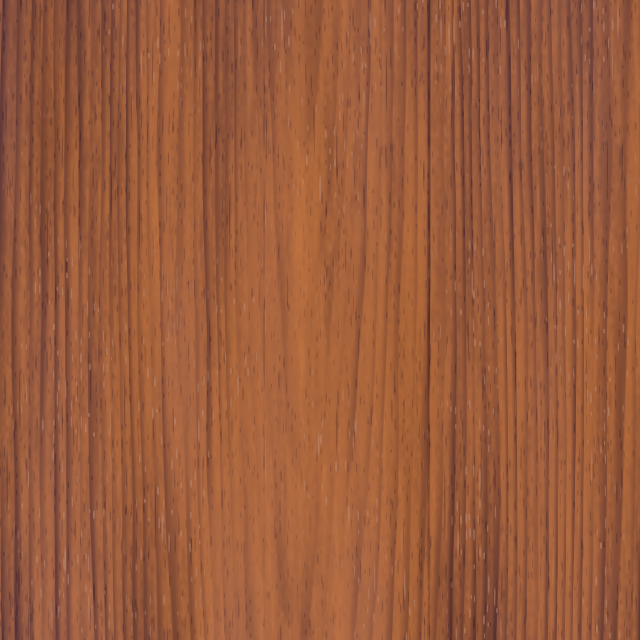
Write a three.js fragment shader that draws this texture.

```glsl
varying vec2 vUv;

float hash(vec2 p) {
  return fract(sin(dot(p, vec2(127.1, 311.7))) * 43758.5453);
}

float noise(vec2 p) {
  vec2 cell = floor(p);
  vec2 f = fract(p);
  f = f * f * (3.0 - 2.0 * f);
  float low = mix(hash(cell), hash(cell + vec2(1.0, 0.0)), f.x);
  float high = mix(hash(cell + vec2(0.0, 1.0)), hash(cell + vec2(1.0, 1.0)), f.x);
  return mix(low, high, f.y);
}

// Short vertical strokes, each jittered inside its own grid cell
float dashes(vec2 p, vec2 grid, float share, float seed) {
  vec2 q = p * grid;
  float column = floor(q.x);
  q.y += hash(vec2(column, seed)) * 9.0;
  vec2 cell = vec2(column, floor(q.y));
  float pick = hash(cell + seed);
  float center = 0.3 + 0.4 * hash(cell + seed + 17.0);
  float across = abs(fract(q.x) - center) / grid.x;
  float along = abs(fract(q.y) - 0.5);
  float reach = 0.15 + 0.33 * hash(cell + seed + 5.0);
  float body = 1.0 - smoothstep(0.0004, 0.0018, across);
  return step(1.0 - share, pick) * body * (1.0 - smoothstep(reach * 0.4, reach, along));
}

float seam(float x, float position, float width) {
  return 1.0 - smoothstep(width * 0.4, width, abs(x - position));
}

// Growth rings: straight at the sides, tall faint arches near the heart
float growthRings(vec2 p) {
  float heart = p.x - 0.47;
  float phase = length(vec2(heart * 58.0, 4.0 * (1.35 - p.y)));
  phase += 2.5 * noise(vec2(p.x * 13.0, p.y * 0.7)) + 0.45 * noise(p * vec2(50.0, 4.0));
  float f = fract(phase);
  float line = smoothstep(0.3, 0.86, f) * (1.0 - smoothstep(0.86, 1.0, f));
  float strength = 0.2 + 1.2 * noise(vec2(floor(phase) * 3.7 + step(0.0, heart) * 91.0, p.y * 2.5));
  return line * strength * mix(0.5, 1.0, smoothstep(0.06, 0.2, abs(heart)));
}

void main() {
  vec2 p = vUv;
  p.x += 0.008 * (noise(vec2(p.x * 4.0, p.y * 1.9)) - 0.5);
  p.x += 0.0016 * (noise(p * vec2(30.0, 9.0)) - 0.5);

  // Layers of tone, from wide bands to fine fibres
  float bands = noise(p * vec2(9.0, 1.3) + 3.0) - 0.5;
  float streaks = noise(p * vec2(34.0, 1.6) + 11.0) - 0.5;
  float threads = noise(p * vec2(95.0, 3.0) + 23.0) - 0.5;
  float fibres = noise(p * vec2(200.0, 16.0) + 37.0) - 0.5;
  float speckle = noise(p * vec2(256.0, 100.0) + 51.0) - 0.5;
  float rings = growthRings(p) * (1.0 + 0.9 * fibres + 0.5 * speckle);
  vec2 offset = vUv - vec2(0.54, 0.47);
  float edge = dot(offset, offset);

  float tone = 0.99 + 0.36 * bands + 0.38 * streaks + 0.28 * threads;
  tone += 0.27 * fibres + 0.20 * speckle - 0.48 * rings - 0.62 * edge;

  // Dark pores
  tone -= 0.28 * dashes(p, vec2(150.0, 38.0), 0.28, 3.0);
  tone -= 0.30 * dashes(p, vec2(120.0, 20.0), 0.16, 43.0);
  tone -= 0.36 * dashes(p, vec2(90.0, 7.0), 0.10, 8.0);

  // Plank joints
  float jointWear = noise(vec2(7.0, vUv.y * 24.0));
  tone -= 0.60 * seam(vUv.x, 0.670, 0.0030) * (0.5 + 0.5 * jointWear);
  tone -= 0.45 * seam(vUv.x, 0.413, 0.0020) * jointWear;

  // Highlights roll off softly
  tone = min(tone, mix(0.85, tone, 0.5));
  vec3 darkWood = vec3(0.39, 0.218, 0.180);
  vec3 lightWood = vec3(0.705, 0.420, 0.244);
  vec3 color = mix(darkWood, lightWood, clamp(tone, -0.15, 1.15));

  // Cool dusty cast, stronger toward the edges
  float dust = noise(p * vec2(14.0, 2.5) + 71.0);
  color += vec3(-0.005, 0.008, 0.045) * (dust * 1.1 + 1.2 * edge - 0.55);

  // Pale worn flecks in clusters
  float cluster = smoothstep(0.35, 0.8, noise(vUv * vec2(16.0, 4.0) + 83.0));
  float flecks = dashes(p, vec2(140.0, 40.0), 0.18, 13.0) + dashes(p, vec2(85.0, 15.0), 0.11, 29.0);
  flecks = flecks * (0.2 + cluster) + 0.6 * seam(vUv.x, 0.4145, 0.0016) * smoothstep(0.5, 0.9, jointWear);
  color = mix(color, vec3(0.73, 0.55, 0.47), 0.5 * clamp(flecks, 0.0, 1.0));

  gl_FragColor = vec4(color, 1.0);
}
```
